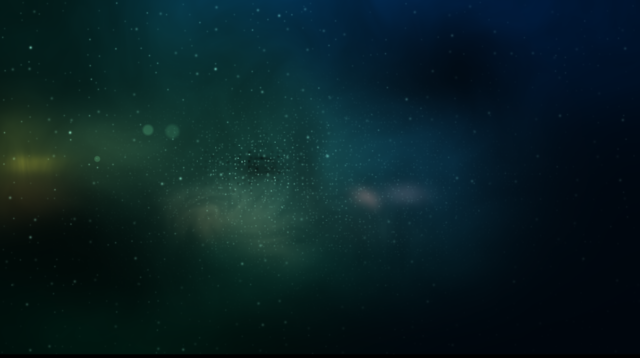
A WebGL 1 fragment shader for this background:

```glsl
precision highp float;
// Deep-space nebula: teal and blue clouds, warm glows, dust and scattered stars.
uniform vec2 u_resolution;

float hash(vec2 p) {
  return fract(sin(dot(p, vec2(12.99, 78.23))) * 4375.85);
}

// Layered, warped sines: roughly -1 to 1.
float clouds(vec2 p) {
  float sum = 0.0, amp = 0.5;
  for (int i = 0; i < 6; i++) {
    p = mat2(0.8, 0.6, -0.6, 0.8) * p * 1.75 + 1.7;
    p += 0.5 * sin(p.yx * 1.1);
    sum += amp * (sin(p.x) + cos(p.y)) * 0.7;
    amp *= 0.58;
  }
  return sum;
}

// Soft elliptical falloff.
float glow(vec2 p, vec2 center, vec2 radius) {
  vec2 d = (p - center) / radius;
  return exp(-dot(d, d));
}

// One randomly placed dot in a fraction of the grid cells.
float dots(vec2 p, float density, float radius) {
  vec2 cell = floor(p);
  vec2 spot = 0.25 + 0.5 * vec2(hash(cell + 3.1), hash(cell + 7.7));
  float d = length(fract(p) - spot) / radius;
  float strength = 0.25 + 0.75 * pow(hash(cell + 5.3), 3.0);
  return step(hash(cell), density) * strength * exp(-d * d);
}

// Out-of-focus light with a soft rim.
float bokeh(vec2 p, vec2 center, float radius) {
  return 1.0 - smoothstep(radius * 0.6, radius * 1.2, length(p - center));
}

void main() {
  vec2 p = gl_FragCoord.xy / u_resolution.y;
  p.x *= 1.79 * u_resolution.y / u_resolution.x;

  // Cloud fields and a gently distorted position.
  float broad = clouds(p * 2.2);
  float fine = clouds(p * 7.0 + 4.0);
  vec2 w = p + 0.035 * vec2(broad, clouds(p * 2.6 + 9.0));
  float wisps = clamp(1.0 + 0.28 * broad + 0.22 * fine, 0.3, 1.8);

  // Dark green to navy backdrop.
  vec3 color = mix(vec3(0.0, 0.05, 0.042), vec3(0.0, 0.03, 0.065),
                   smoothstep(0.6, 1.3, p.x));
  color *= 0.75 + 0.35 * p.y;

  // Blue upper haze.
  vec3 haze = vec3(0.005, 0.1, 0.21) * glow(w, vec2(0.9, 1.08), vec2(0.5, 0.28));
  haze += vec3(0.0, 0.05, 0.12) * glow(w, vec2(1.62, 1.05), vec2(0.45, 0.32));
  haze += vec3(0.015, 0.07, 0.065) * glow(w, vec2(0.3, 0.87), vec2(0.5, 0.3));

  // Main teal body and its blue eastern flank.
  haze += vec3(0.045, 0.13, 0.11) * glow(w, vec2(0.74, 0.51), vec2(0.48, 0.29));
  haze += vec3(0.035, 0.06, 0.055) * glow(w, vec2(0.72, 0.46), vec2(0.28, 0.17));
  haze += vec3(0.015, 0.09, 0.13) * glow(w, vec2(1.17, 0.55), vec2(0.27, 0.24));
  haze += vec3(0.0, 0.055, 0.035) * glow(w, vec2(0.32, 0.04), vec2(0.32, 0.15));
  haze += vec3(0.0, 0.05, 0.04) * glow(w, vec2(0.85, 0.25), vec2(0.45, 0.14));

  // Olive light at the left edge with rust below it.
  haze += vec3(0.17, 0.17, 0.065) * glow(w, vec2(0.0, 0.57), vec2(0.15, 0.14));
  haze += vec3(0.08, 0.09, 0.05) * glow(w, vec2(0.3, 0.57), vec2(0.2, 0.12));
  haze += vec3(0.09, 0.03, 0.01) * glow(w, vec2(0.06, 0.45), vec2(0.14, 0.08));
  color += haze * wisps;

  // Pale and pink highlights, broken up by fine wisps.
  float torn = smoothstep(-0.6, 0.9, fine);
  vec3 lights = vec3(0.2, 0.19, 0.15) * glow(w, vec2(0.67, 0.45), vec2(0.15, 0.055));
  lights += vec3(0.13, 0.1, 0.07) * glow(w, vec2(0.77, 0.34), vec2(0.11, 0.07));
  lights += vec3(0.13, 0.08, 0.05) * glow(w, vec2(0.57, 0.39), vec2(0.1, 0.06));
  lights += vec3(0.1, 0.1, 0.08) * glow(w, vec2(1.01, 0.38), vec2(0.11, 0.06));
  lights += vec3(0.17, 0.15, 0.03) * glow(w, vec2(0.06, 0.54), vec2(0.1, 0.028));
  color += lights * (0.3 + torn);
  color += vec3(0.25, 0.14, 0.13) * glow(w, vec2(1.03, 0.447), vec2(0.037, 0.025));
  color += vec3(0.15, 0.11, 0.12) * glow(w, vec2(1.14, 0.465), vec2(0.06, 0.03));

  // Shadowed gaps.
  color *= 1.0 - 0.5 * glow(w, vec2(1.23, 0.81), vec2(0.18, 0.12));
  color *= 1.0 - 0.45 * glow(w, vec2(0.2, 0.3), vec2(0.25, 0.13));
  color *= 1.0 - 0.3 * glow(w, vec2(0.88, 0.52), vec2(0.06, 0.13));
  float knot = glow(w, vec2(0.756, 0.515), vec2(0.055, 0.035));
  color *= 1.0 - 0.6 * knot * smoothstep(-0.5, 0.6, clouds(p * 16.0));

  // Dust within the nebula, dark and bright.
  float core = glow(p, vec2(0.82, 0.48), vec2(0.4, 0.2));
  float cluster = glow(p, vec2(0.71, 0.54), vec2(0.12, 0.07));
  color *= 1.0 - 0.5 * cluster * dots(p * 65.0, 0.6, 0.3);
  color += vec3(0.2, 0.28, 0.25) * (core * 0.5 + cluster)
         * (dots(p * 75.0 + 11.0, 0.3, 0.2) + dots(p * 110.0, 0.25, 0.28));

  // Soft discs and stars, denser toward the upper left.
  color += vec3(0.08, 0.15, 0.1) * (bokeh(p, vec2(0.414, 0.637), 0.016)
         + 0.6 * bokeh(p, vec2(0.482, 0.633), 0.021)
         + bokeh(p, vec2(0.272, 0.556), 0.009));
  float field = mix(1.0, 0.25, smoothstep(0.4, 1.5, p.x)) * (0.35 + 0.65 * smoothstep(0.1, 0.6, p.y));
  color += vec3(0.35, 0.52, 0.46) * field
         * (dots(p * 17.0 + 5.0, 0.3, 0.065) + 0.45 * dots(p * 42.0, 0.22, 0.11));

  // Thin black lower border.
  color *= smoothstep(0.008, 0.013, p.y);
  gl_FragColor = vec4(color, 1.0);
}
```
